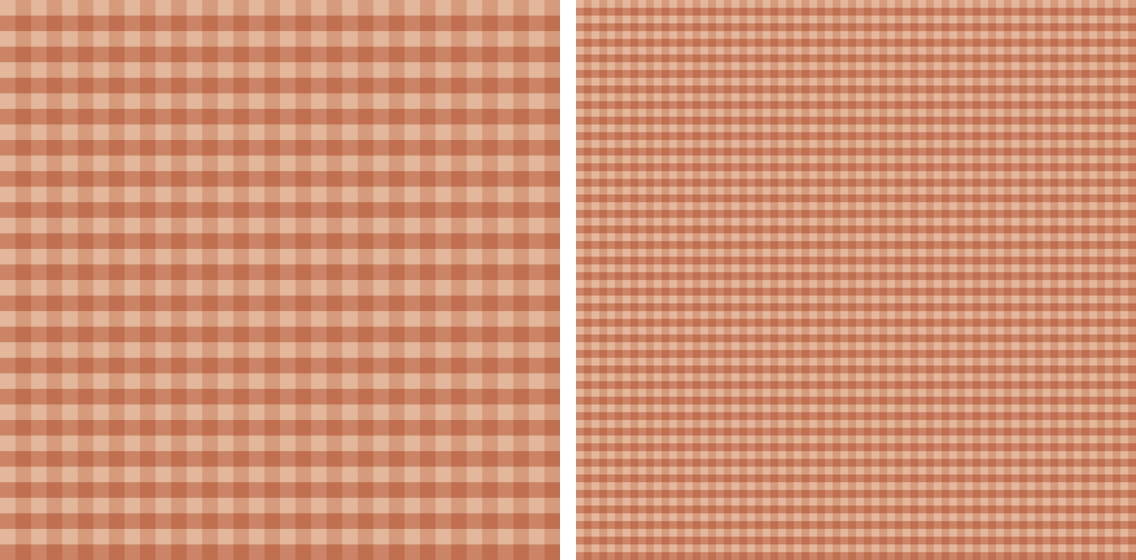
Left, the tile; right, the same tile 2 across and 2 down.
Give the GLSL for this pattern, as a Shadertoy shader.

```glsl
// Terracotta gingham: evenly spaced vertical and horizontal bands cross on a
// pale ground. Each band is a periodic distance turned into pixel coverage,
// and the two coverages blend four flat tones. Whole repeats make it tile.

#define REPEATS 18.0
#define BAND_WIDTH 0.5
#define WARP_CENTER 0.75
#define WEFT_CENTER 0.25
#define GROUND_COLOR vec3(0.886, 0.718, 0.612)
#define WARP_COLOR vec3(0.839, 0.602, 0.485)
#define WEFT_COLOR vec3(0.798, 0.518, 0.400)
#define CROSSING_COLOR vec3(0.753, 0.439, 0.316)

// Coverage of a repeating band; all lengths are in units of one repeat.
float bandCoverage(float position, float center, float pixelSize) {
    float offset = abs(fract(position - center + 0.5) - 0.5);
    float signedDistance = offset - 0.5 * BAND_WIDTH;
    return clamp(0.5 - signedDistance / pixelSize, 0.0, 1.0);
}

void mainImage(out vec4 fragColor, in vec2 fragCoord) {
    vec2 cell = REPEATS * fragCoord / iResolution.xy;
    vec2 pixelSize = REPEATS / iResolution.xy;

    // Vertical warp bands and horizontal weft bands
    float warp = bandCoverage(cell.x, WARP_CENTER, pixelSize.x);
    float weft = bandCoverage(cell.y, WEFT_CENTER, pixelSize.y);

    // Blend across each row type, then between rows
    vec3 paleRow = mix(GROUND_COLOR, WARP_COLOR, warp);
    vec3 darkRow = mix(WEFT_COLOR, CROSSING_COLOR, warp);
    fragColor = vec4(mix(paleRow, darkRow, weft), 1.0);
}
```
